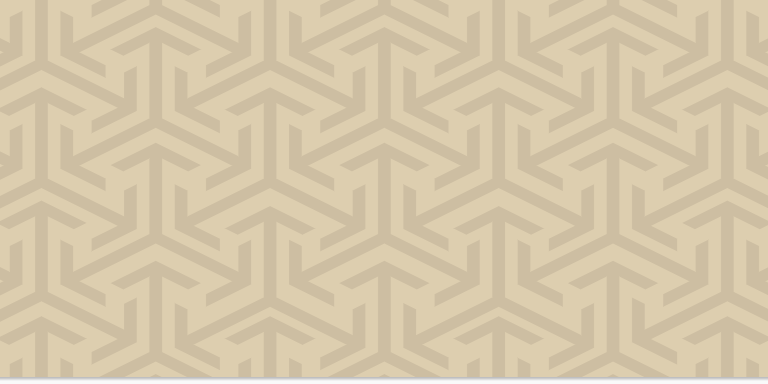
This pattern is drawn by a WebGL 1 fragment shader. Its source:

```glsl
precision highp float;
// Interlocking three-armed arrows in tan on beige, above a soft shadow and a white foot.

#define COLUMN_STEP 0.2977   // distance between columns, in canvas heights
#define HALF_ROW 0.1506      // vertical offset between adjacent columns
#define FIRST_HUB 0.3165     // depth of the first hub below the top edge
#define STROKE vec2(0.0331, 0.0284) // stroke width across and down
#define HEAD_CUT 3.95        // cut of the arrowheads, in strokes
#define ROW_DRIFT 0.0062     // drop of every third row
#define PAIR_DRIFT 0.0143    // extra drop of one central pair
#define FOOT 0.0182          // height of the white foot
#define BEIGE vec3(0.867, 0.808, 0.686)
#define TAN vec3(0.804, 0.745, 0.635)

uniform vec2 u_resolution;

const float COS30 = 0.8660254;

// One arm along +y with its chevron head; lengths are in strokes.
float arrowDistance(vec2 p) {
  p.x = abs(p.x);
  float shaft = max(p.x - 0.5, max(-0.2 - p.y, p.y - 8.0));
  float across = dot(p, vec2(0.5, COS30));
  float along = dot(p, vec2(0.5, -COS30));
  float head = max(abs(across - 7.0) - 0.5, along + HEAD_CUT);
  return min(shaft, head);
}

// Three arrows meeting at a hub, 120 degrees apart.
float tripodDistance(vec2 p) {
  vec2 left = vec2(-0.5 * p.x - COS30 * p.y, COS30 * p.x - 0.5 * p.y);
  vec2 right = vec2(-0.5 * p.x + COS30 * p.y, -COS30 * p.x - 0.5 * p.y);
  return min(arrowDistance(p), min(arrowDistance(left), arrowDistance(right)));
}

// Hub position, with the slight unevenness of the rows.
vec2 hubPosition(float column, float halfRow) {
  float drift = ROW_DRIFT * (1.0 - step(0.5, abs(mod(halfRow, 3.0) - 1.0)));
  float inPair = 1.0 - step(0.5, abs(abs(column) - 1.0));
  float inRow = 1.0 - step(0.5, abs(halfRow - 3.0));
  drift += PAIR_DRIFT * inPair * inRow;
  return vec2(column * COLUMN_STEP, FIRST_HUB + halfRow * HALF_ROW + drift);
}

// Nearest stroke among the neighbouring repeats; p.y runs downward.
float latticeDistance(vec2 p) {
  float nearest = 100.0;
  float baseColumn = floor(p.x / COLUMN_STEP + 0.5);
  for (int i = -1; i <= 1; i++) {
    float column = baseColumn + float(i);
    float odd = mod(column, 2.0);
    float row = floor((p.y - FIRST_HUB) / (2.0 * HALF_ROW) - 0.5 * odd + 0.5);
    for (int j = -1; j <= 1; j++) {
      vec2 hub = hubPosition(column, 2.0 * (row + float(j)) + odd);
      vec2 local = (p - hub) / STROKE;
      nearest = min(nearest, tripodDistance(vec2(local.x, -local.y)));
    }
  }
  return nearest;
}

void main() {
  vec2 uv = gl_FragCoord.xy / u_resolution.y;
  float pixel = 1.0 / u_resolution.y;
  float centre = 0.5 * u_resolution.x / u_resolution.y + 0.001;

  // Tan strokes on beige
  float d = latticeDistance(vec2(uv.x - centre, 1.0 - uv.y));
  float edge = 0.6 * pixel / STROKE.y;
  vec3 color = mix(TAN, BEIGE, smoothstep(-edge, edge, d));

  // Shadow fading into the white foot
  float shade = smoothstep(0.35 * FOOT, FOOT, uv.y);
  vec3 foot = mix(vec3(0.975), vec3(0.74, 0.74, 0.745), shade);
  color = mix(foot, color, smoothstep(FOOT - 0.5 * pixel, FOOT + 0.5 * pixel, uv.y));

  gl_FragColor = vec4(color, 1.0);
}
```
